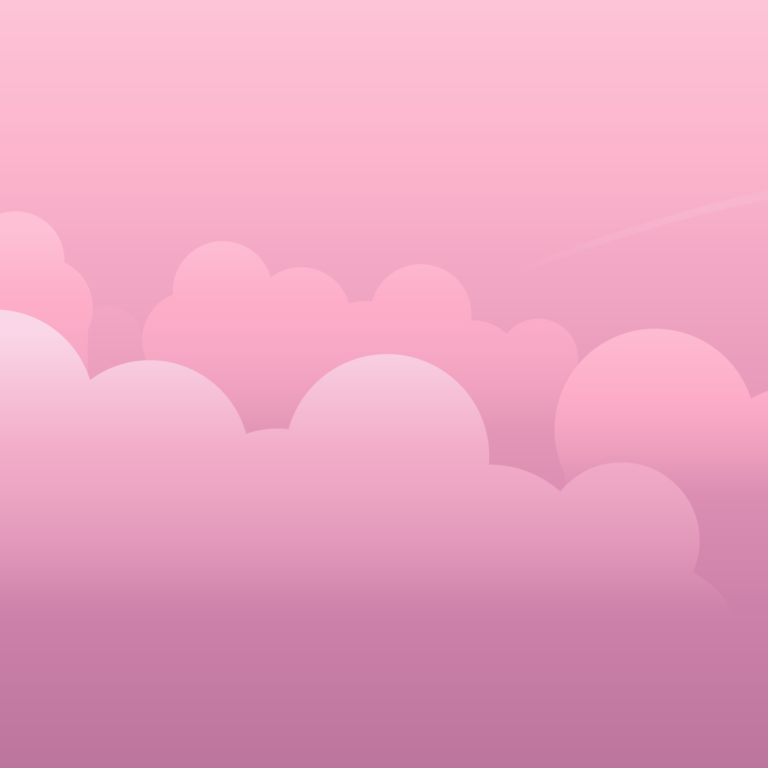
This background is drawn by a Shadertoy shader. Its source:

```glsl
#define SKY_TOP    vec3(0.992, 0.767, 0.843)
#define SKY_BLUSH  vec3(0.984, 0.702, 0.798)
#define SKY_ROSE   vec3(0.894, 0.588, 0.718)
#define SKY_DUSK   vec3(0.804, 0.510, 0.667)
#define SKY_DEEP   vec3(0.737, 0.459, 0.616)
#define CLOUD_PINK vec3(0.994, 0.680, 0.785)
#define CLOUD_PALE vec3(0.992, 0.752, 0.836)
#define FRONT_ROSE vec3(0.950, 0.680, 0.790)
#define FRONT_GLOW vec3(0.980, 0.845, 0.910)
#define WISP_COLOR vec3(0.965, 0.755, 0.845)
#define FAINT_OPACITY 0.28
#define WISP_OPACITY 0.35

// Puffs are stored as centre x, centre y, radius
const vec3 FAR_PUFFS[9] = vec3[9](
    vec3(0.020, 0.661, 0.064), vec3(0.055, 0.599, 0.066),
    vec3(0.290, 0.621, 0.065), vec3(0.249, 0.557, 0.064),
    vec3(0.392, 0.587, 0.065), vec3(0.475, 0.544, 0.064),
    vec3(0.548, 0.590, 0.066), vec3(0.615, 0.518, 0.065),
    vec3(0.701, 0.533, 0.052));

const vec3 FRONT_PUFFS[7] = vec3[7](
    vec3(-0.007, 0.467, 0.130), vec3(0.195, 0.401, 0.130),
    vec3(0.362, 0.312, 0.130), vec3(0.504, 0.406, 0.133),
    vec3(0.638, 0.258, 0.137), vec3(0.809, 0.296, 0.102),
    vec3(0.853, 0.154, 0.112));

float linearStep(float a, float b, float x) {
    return clamp((x - a) / (b - a), 0.0, 1.0);
}

// Disc with a column of cloud hanging beneath it
float puffDistance(vec2 p, vec3 puff) {
    vec2 q = p - puff.xy;
    float column = max(abs(q.x) - 0.9 * puff.z, q.y);
    return min(length(q) - puff.z, column);
}

float coverage(float distance) {
    float pixel = 1.0 / iResolution.y;
    return smoothstep(pixel, -pixel, distance);
}

vec3 skyColor(float y) {
    vec3 color = mix(SKY_DEEP, SKY_DUSK, linearStep(0.0, 0.22, y));
    color = mix(color, SKY_ROSE, linearStep(0.22, 0.44, y));
    color = mix(color, SKY_BLUSH, linearStep(0.44, 0.78, y));
    return mix(color, SKY_TOP, linearStep(0.78, 1.0, y));
}

// Cloud tint dissolves into the sky at heights.x and is palest at heights.z
vec3 cloudColor(vec3 sky, float y, vec3 heights, vec3 body, vec3 crest) {
    vec3 color = mix(sky, body, linearStep(heights.x, heights.y, y));
    return mix(color, crest, linearStep(heights.y, heights.z, y));
}

void mainImage(out vec4 fragColor, in vec2 fragCoord) {
    vec2 p = fragCoord / iResolution.y;
    vec3 sky = skyColor(p.y);
    vec3 color = sky;

    // Curved wisp widening to the right
    float run = p.x - 0.625;
    float wispCenter = 0.627 + 0.42 * run - 0.27 * run * run;
    float wispWidth = 0.004 + 0.012 * max(run, 0.0);
    float wisp = smoothstep(wispWidth, wispWidth * 0.5, abs(p.y - wispCenter));
    color = mix(color, WISP_COLOR, wisp * WISP_OPACITY * smoothstep(-0.02, 0.3, run));

    // Distant clouds, with two nearly transparent puffs behind
    vec3 farColor = cloudColor(sky, p.y, vec3(0.44, 0.61, 0.70), CLOUD_PINK, CLOUD_PALE);
    float faint = min(puffDistance(p, vec3(0.141, 0.557, 0.044)),
                      puffDistance(p, vec3(0.176, 0.512, 0.052)));
    color = mix(color, farColor, FAINT_OPACITY * coverage(faint));
    float farBank = 1.0;
    for (int i = 0; i < 9; i++) farBank = min(farBank, puffDistance(p, FAR_PUFFS[i]));
    color = mix(color, farColor, coverage(farBank));

    // Middle cloud on the right
    vec3 middleColor = cloudColor(sky, p.y, vec3(0.36, 0.49, 0.60), CLOUD_PINK, CLOUD_PALE);
    float middleBank = min(puffDistance(p, vec3(0.853, 0.441, 0.131)),
                           puffDistance(p, vec3(1.042, 0.368, 0.130)));
    color = mix(color, middleColor, coverage(middleBank));

    // Bright foreground bank
    vec3 frontColor = cloudColor(sky, p.y, vec3(0.20, 0.42, 0.57), FRONT_ROSE, FRONT_GLOW);
    float frontBank = 1.0;
    for (int i = 0; i < 7; i++) frontBank = min(frontBank, puffDistance(p, FRONT_PUFFS[i]));
    color = mix(color, frontColor, coverage(frontBank));

    fragColor = vec4(color, 1.0);
}
```
